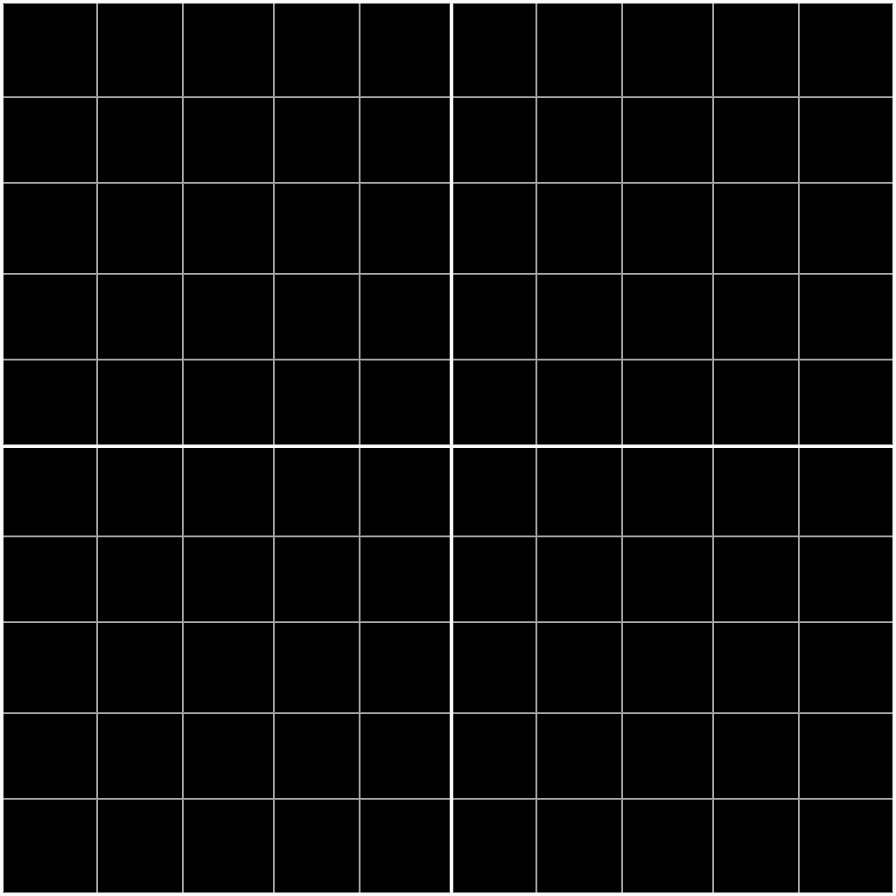
Give the GLSL for this pattern, as a Shadertoy shader.

```glsl
// Black square graph grid: thin grey cell lines, bold white axes and frame.

const vec3 BACKGROUND = vec3(0.0);
const vec3 CELL_LINE_COLOR = vec3(0.67);
const vec3 BOLD_LINE_COLOR = vec3(0.98);

const float UNIT = 1.0 / 512.0;              // fine step of the layout
const float CELL_PITCH = 50.5 * UNIT;        // cell spacing from the centre
const float EVEN_LINE_INSET = 1.5 * UNIT;    // even lines sit nearer the centre
const float CELL_LINES_PER_SIDE = 4.0;
const float CELL_LINE_WIDTH = UNIT;
const float BOLD_LINE_WIDTH = 2.0 * UNIT;
const vec2 AXIS_OFFSET = vec2(2.0, 1.0) * UNIT;

// Box-filtered coverage of a line, per axis, at a distance from its centre.
vec2 lineCoverage(vec2 dist, float width, vec2 pixel) {
    vec2 overlap = 0.5 * (vec2(width) + pixel) - dist;
    return clamp(overlap, vec2(0.0), min(vec2(width), pixel)) / pixel;
}

// Distance to the closest cell line, mirrored about the centre.
vec2 cellLineDistance(vec2 fromCentre) {
    vec2 index = clamp(floor(fromCentre / CELL_PITCH + 0.5), 1.0, CELL_LINES_PER_SIDE);
    vec2 isEven = 1.0 - mod(index, 2.0);
    return abs(fromCentre - index * CELL_PITCH + isEven * EVEN_LINE_INSET);
}

void mainImage(out vec4 fragColor, in vec2 fragCoord) {
    vec2 pixel = 1.0 / iResolution.xy;
    vec2 p = fragCoord * pixel - 0.5;
    vec2 fromCentre = abs(p);

    // Repeating cells
    vec2 cells = lineCoverage(cellLineDistance(fromCentre), CELL_LINE_WIDTH, pixel);

    // Off-centre axes and outer frame
    vec2 axes = lineCoverage(abs(p - AXIS_OFFSET), BOLD_LINE_WIDTH, pixel);
    vec2 frameDistance = abs(fromCentre - (0.5 - 0.5 * BOLD_LINE_WIDTH));
    vec2 frame = lineCoverage(frameDistance, BOLD_LINE_WIDTH, pixel);
    vec2 bold = max(axes, frame);

    // Bold lines cover the thin ones
    vec3 color = mix(BACKGROUND, CELL_LINE_COLOR, max(cells.x, cells.y));
    color = mix(color, BOLD_LINE_COLOR, max(bold.x, bold.y));
    fragColor = vec4(color, 1.0);
}
```
